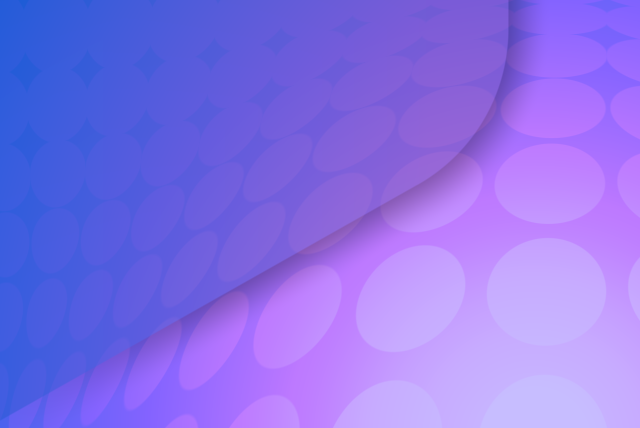
This background is drawn by a Shadertoy shader. Its source:

```glsl
// A violet glow from the lower right, a bent grid of soft dots, and a translucent
// blue panel with one rounded corner and a shadow. The dots are circles in grid
// space; each pixel finds its grid position by inverting the bend with Newton steps.

#define GLOW_CENTER   vec2(1.25, -0.035)
#define PANEL_CENTER  vec2(0.770, 0.932)
#define PANEL_RADIUS  0.418
#define PANEL_SLANT   vec2(0.492, -0.871)
#define PANEL_OPACITY 0.52
#define SHADOW_DEPTH  0.36
#define DOT_LIFT      0.13
#define DOT_RADIUS    0.42
#define DOT_GROWTH    0.029
#define NEWTON_STEPS  9

// Radial colour ramp, from pale lilac through violet to blue.
vec3 glowColor(float r) {
    vec3 c = mix(vec3(0.78, 0.74, 1.00), vec3(0.78, 0.66, 1.00), clamp(r / 0.30, 0.0, 1.0));
    c = mix(c, vec3(0.74, 0.47, 1.00), smoothstep(0.24, 0.62, r));
    c = mix(c, vec3(0.52, 0.39, 1.00), clamp((r - 0.58) / 0.32, 0.0, 1.0));
    c = mix(c, vec3(0.30, 0.39, 0.95), clamp((r - 0.90) / 0.35, 0.0, 1.0));
    return mix(c, vec3(0.03, 0.38, 0.87), clamp((r - 1.25) / 0.40, 0.0, 1.0));
}

// Grid position (column, row) to canvas position.
vec2 bendGrid(vec2 g) {
    float spacing = 0.080 + g.y * (0.0186 - 0.00107 * g.y);
    float bulge = 0.66 * exp(-0.28 * g.y);
    float rowOffset = g.y - 1.7;
    float sag = (0.332 - 0.0215 * rowOffset * rowOffset) * (1.0 - exp(-g.x * g.x / 16.0));
    return vec2(1.277 + 0.0078 * g.y + spacing * g.x + bulge * tanh(g.x / 2.6),
                1.156 - 0.832 * exp(-0.36 * g.y) - sag);
}

// Canvas position to grid position.
vec2 unbendGrid(vec2 p) {
    const float h = 0.01;
    vec2 g = vec2((p.x - 1.277) * 5.5, (p.y - 0.32) * 5.5);
    for (int i = 0; i < NEWTON_STEPS; i++) {
        vec2 q = bendGrid(g);
        vec2 du = (bendGrid(g + vec2(h, 0.0)) - q) / h;
        vec2 dv = (bendGrid(g + vec2(0.0, h)) - q) / h;
        vec2 stepUv = inverse(mat2(du, dv)) * (p - q);
        g = clamp(g + clamp(stepUv, -2.0, 2.0), vec2(-10.0, -2.5), vec2(3.0, 7.0));
    }
    return g;
}

// Signed distance to a vertical and a slanted edge joined by an arc.
float panelDistance(vec2 p) {
    vec2 q = p - PANEL_CENTER;
    vec2 n = PANEL_SLANT;
    bool inArc = q.y < 0.0 && n.x * q.y - n.y * q.x > 0.0;
    return (inArc ? length(q) : max(q.x, dot(q, n))) - PANEL_RADIUS;
}

void mainImage(out vec4 fragColor, in vec2 fragCoord) {
    vec2 p = fragCoord / iResolution.y;
    float pixel = 1.0 / iResolution.y;

    // Dots take the colour of the glow a little nearer its center.
    vec2 grid = unbendGrid(p);
    float dotEdge = 0.6 * length(fwidth(grid));
    float dotRadius = DOT_RADIUS + DOT_GROWTH * grid.y;
    float dotDistance = length(fract(grid + 0.5) - 0.5) - dotRadius;
    float dots = 1.0 - smoothstep(-dotEdge, dotEdge, dotDistance);
    float r = length(p - GLOW_CENTER);
    vec3 color = mix(glowColor(r), glowColor(max(r - DOT_LIFT, 0.0)), dots);

    // Shadow outside the panel, fading towards the left.
    float d = panelDistance(p);
    float shadow = 1.0 - smoothstep(-0.04, 0.10, d);
    shadow *= smoothstep(-0.1, 0.6, p.x);
    vec3 shaded = color * (1.0 - SHADOW_DEPTH * shadow);

    // Translucent panel, bluer on the left.
    vec3 tint = mix(vec3(0.14, 0.34, 0.80), vec3(0.45, 0.33, 0.70), clamp(p.x, 0.0, 1.0));
    vec3 panel = mix(color, tint, PANEL_OPACITY);
    color = mix(panel, shaded, smoothstep(-pixel, pixel, d));

    fragColor = vec4(color, 1.0);
}
```
